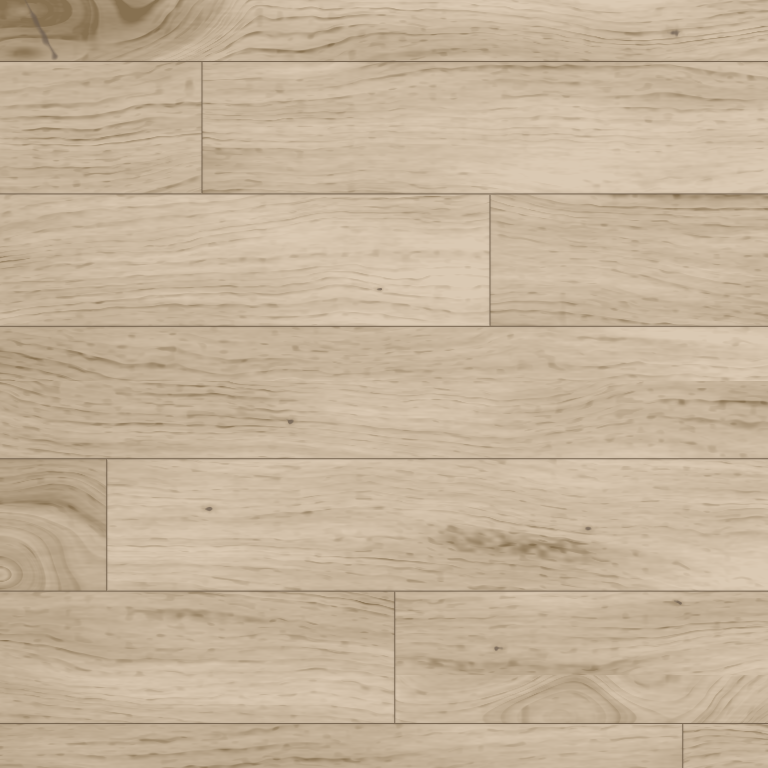
This texture is drawn by a Shadertoy shader. Its source:

```glsl
#define ROW_HEIGHT 0.1724
#define FIRST_SEAM 0.0801
#define PLANK_LENGTH 1.249
#define FIRST_JOINT 0.263
#define JOINT_STEP 0.375
#define SEAM_WIDTH 0.0013
#define KNOT_COUNT 7
#define RING_DENSITY 66.0
#define LIGHT_WOOD vec3(0.83, 0.76, 0.67)
#define DARK_WOOD vec3(0.57, 0.485, 0.365)
#define KNOT_COLOR vec3(0.42, 0.36, 0.31)
#define SEAM_COLOR vec3(0.42, 0.35, 0.27)

// Centre, reach and darkness of the strongly figured areas
const vec4 BURLS[3] = vec4[3](
    vec4(0.03, 0.985, 0.17, 0.70),
    vec4(0.00, 0.250, 0.26, 0.52),
    vec4(0.73, 0.066, 0.18, 0.50));

float hash(vec2 p) {
    vec3 q = fract(vec3(p.xyx) * 0.1031);
    q += dot(q, q.yzx + 33.33);
    return fract((q.x + q.y) * q.z);
}

float noise(vec2 p) {
    vec2 i = floor(p), f = fract(p);
    f = f * f * (3.0 - 2.0 * f);
    return mix(mix(hash(i), hash(i + vec2(1, 0)), f.x),
               mix(hash(i + vec2(0, 1)), hash(i + vec2(1, 1)), f.x), f.y);
}

float fbm(vec2 p) {
    float sum = 0.0, amp = 0.5;
    for (int i = 0; i < 4; i++) {
        sum += amp * noise(p);
        p = p * 1.9 + 7.3;
        amp *= 0.5;
    }
    return sum / 0.9375;
}

// Returns the strip identity in x and the distance to the nearest seam in y
vec2 board(vec2 p) {
    float v = (1.0 - p.y - FIRST_SEAM) / ROW_HEIGHT;
    float row = floor(v), across = fract(v);
    float u = (p.x - FIRST_JOINT - JOINT_STEP * row) / PLANK_LENGTH;
    float plank = floor(u), along = fract(u);
    // Some planks are glued from two strips
    bool glued = row > 1.0 && mod(row, 2.0) < 0.5 && plank > -1.5;
    float strip = glued ? step(0.19 + 0.11 * row, across) : 0.0;
    float seam = min(min(across, 1.0 - across) * ROW_HEIGHT,
                     min(along, 1.0 - along) * PLANK_LENGTH);
    return vec2(row + 17.0 * plank + 53.0 * strip + 100.0, seam);
}

float segmentDistance(vec2 p, vec2 a, vec2 b) {
    vec2 pa = p - a, ba = b - a;
    return length(pa - ba * clamp(dot(pa, ba) / dot(ba, ba), 0.0, 1.0));
}

void mainImage(out vec4 fragColor, in vec2 fragCoord) {
    float scale = min(iResolution.x, iResolution.y);
    vec2 p = fragCoord / scale;
    float pixel = 1.0 / scale;
    vec2 info = board(p);
    float id = info.x;
    vec2 seed = vec2(hash(vec2(id, 3.0)), hash(vec2(id, 11.0))) * 40.0;

    // Height across the grain, bent into waves
    float slope = (hash(vec2(id, 5.0)) - 0.5) * 0.16;
    float h = p.y + slope * p.x + 0.05 * noise(vec2(p.x * 4.0, p.y * 9.0) + seed)
            + 0.010 * noise(vec2(p.x * 13.0, p.y * 24.0) + seed)
            + 0.003 * noise(vec2(p.x * 60.0, p.y * 80.0) + seed);

    // Burls bend the grain into rings within their own strip
    float burl = 0.0;
    for (int i = 0; i < 3; i++) {
        vec4 b = BURLS[i];
        if (abs(board(b.xy).x - id) > 0.5) continue;
        vec2 d = (p - b.xy) * vec2(0.55, 1.0);
        float ring = b.y + length(d) + 0.04 * noise(p * vec2(11.0, 18.0) + seed);
        float weight = 1.0 - smoothstep(0.2 * b.z, b.z, length(d));
        h = mix(h, ring, weight);
        burl += weight * b.w;
    }

    // Broad bands and clouds of darker wood
    float bands = fbm(vec2(p.x * 3.0, h * 75.0) + seed);
    float clouds = fbm(vec2(p.x * 3.0, p.y * 11.0) + seed + 9.0);
    float figured = smoothstep(0.42, 0.68, clouds);

    // Growth rings: a slow ramp that ends in a crisp edge, fading in and out
    float phase = h * RING_DENSITY + 3.0 * noise(vec2(p.x * 1.5, h * 28.0) + seed);
    float ramp = fract(phase);
    float ring = smoothstep(0.5, 0.88, ramp) * (1.0 - smoothstep(0.88, 1.0, ramp));
    float patches = smoothstep(0.35, 0.8, noise(vec2(p.x * 6.0, floor(phase) * 0.7) + seed));
    float broken = 0.2 + 1.4 * noise(vec2(p.x * 85.0, h * 190.0) + seed);

    // Pores and fibres
    float pores = smoothstep(0.6, 0.95, noise(vec2(p.x * 75.0, h * 270.0) + seed));
    float fibre = noise(vec2(p.x * 45.0, p.y * 340.0) + seed)
                + 0.6 * noise(vec2(p.x * 130.0, p.y * 400.0) + seed) - 0.8;

    float tone = 0.05 + 0.38 * (bands - 0.5) + 0.58 * (clouds - 0.5);
    tone += ring * broken * (0.07 + patches * (0.10 + 0.30 * figured));
    tone += pores * (0.07 + 0.18 * ring + 0.10 * figured) + 0.11 * fibre;
    tone += 0.12 * (hash(vec2(id, 29.0)) - 0.5);
    tone += burl * (0.55 + 0.7 * (bands - 0.5) + 0.9 * (clouds - 0.5) + 0.15 * ring);

    // Soft light falling off to the left and downwards
    tone += 0.18 * (1.0 - p.x) * (1.0 - p.x) + 0.07 * (1.0 - p.y);
    vec3 color = mix(LIGHT_WOOD, DARK_WOOD, clamp(tone, -0.1, 1.15));

    // Scattered pin knots
    for (int i = 0; i < KNOT_COUNT; i++) {
        float k = float(i) + 1.0;
        vec2 centre = vec2(hash(vec2(k, 41.0)), hash(vec2(k, 73.0)));
        float radius = mix(0.002, 0.0055, hash(vec2(k, 97.0)));
        float d = length((p - centre) * vec2(0.6, 1.0)) + 0.004 * (noise(p * 220.0) - 0.5);
        color = mix(color, DARK_WOOD, 0.35 * (1.0 - smoothstep(0.0, radius * 2.5, d)));
        color = mix(color, KNOT_COLOR, 0.7 * (1.0 - smoothstep(radius * 0.3, radius, d)));
    }

    // Crack through the largest burl
    float crack = segmentDistance(p, BURLS[0].xy + vec2(0.0, 0.02), BURLS[0].xy + vec2(0.042, -0.058));
    crack += 0.006 * (noise(p * 90.0) - 0.5);
    color = mix(color, KNOT_COLOR, 0.7 * (1.0 - smoothstep(0.0, 0.005, crack)));

    // Seams with a faint bevel
    color *= 1.0 - 0.04 * (1.0 - smoothstep(0.0, 0.004, info.y));
    float seam = clamp((0.5 * SEAM_WIDTH - info.y) / pixel + 0.5, 0.0, 1.0);
    color = mix(color, SEAM_COLOR, 0.85 * seam);
    fragColor = vec4(color, 1.0);
}
```
